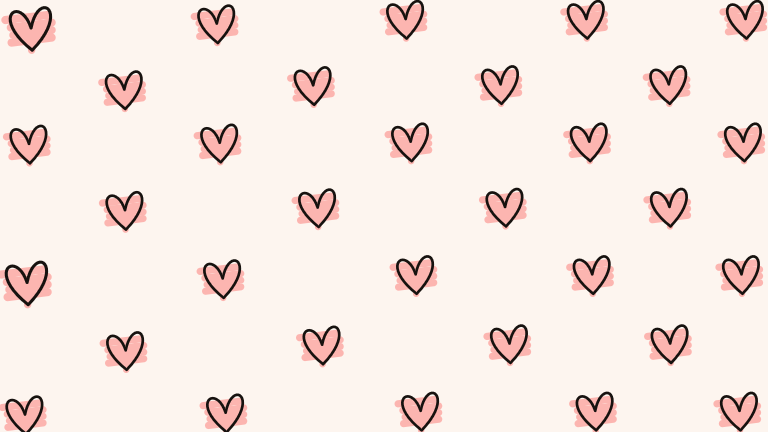
Reproduce this pattern procedurally as a WebGL 2 fragment shader.

```glsl
#version 300 es
precision highp float;

uniform vec2 u_resolution;
out vec4 outColor;

const vec3 CREAM = vec3(0.992, 0.961, 0.937);
const vec3 PINK = vec3(0.99, 0.71, 0.69);
const vec3 INK = vec3(0.09, 0.07, 0.06);

float segmentDistance(vec2 p, vec2 a, vec2 b) {
    vec2 ab = b - a;
    return length(p - a - ab * clamp(dot(p - a, ab) / dot(ab, ab), 0.0, 1.0));
}

vec2 cubic(vec2 a, vec2 b, vec2 c, vec2 d, float t) {
    float s = 1.0 - t;
    return s * s * s * a + 3.0 * s * s * t * b + 3.0 * s * t * t * c + t * t * t * d;
}

// Two lobes joined at the dip and the tip; t runs 0..2 around the outline
vec2 heartPoint(float t) {
    vec2 dip = vec2(0.5, 0.0);
    vec2 tip = vec2(1.5, 19.5);
    return t < 1.0
        ? cubic(dip, vec2(-9.0, -29.0), vec2(-36.0, -10.0), tip, t)
        : cubic(tip, vec2(35.0, -15.0), vec2(7.0, -34.0), dip, t - 1.0);
}

// Signed distance, negative inside
float heartDistance(vec2 p) {
    float nearest = 1e3;
    float side = 1.0;
    vec2 a = heartPoint(0.0);
    for (int i = 1; i <= 40; i++) {
        vec2 b = heartPoint(float(i) / 20.0);
        nearest = min(nearest, segmentDistance(p, a, b));
        if ((a.y > p.y) != (b.y > p.y) &&
            p.x < a.x + (b.x - a.x) * (p.y - a.y) / (b.y - a.y)) side = -side;
        a = b;
    }
    return side * nearest;
}

// Four slanted marker strokes and a dab under the tip
float scribbleDistance(vec2 p) {
    float d = length(p - vec2(1.0, 19.5)) - 3.2;
    for (int i = 0; i < 4; i++) {
        float k = float(i);
        vec2 left = vec2(-22.0 + 7.0 * sin(k * 0.75), -7.0 + 6.6 * k);
        vec2 right = vec2(min(15.0 + 4.0 * k, 18.5), left.y - 4.4);
        d = min(d, segmentDistance(p, left, right) - 3.6);
    }
    return d;
}

// Uneven staggered lattice: columns bow and shear, rows sag at the left
vec2 heartCentre(float row, float col) {
    float x = 27.5 + col * (103.0 - 1.7 * col) - 6.0 * sin(0.8 * col);
    x += (row - 3.0) * (3.5 * sin(col * 0.3927) - 1.0);
    float y = 19.0 + 65.3 * row;
    y -= 8.0 * smoothstep(1.0, 2.0, row) * (1.0 - smoothstep(3.0, 6.0, row));
    y += (5.5 + 3.5 * cos(1.4 * row)) * (1.0 - smoothstep(0.0, 4.0, col));
    return vec2(x, y);
}

float coverage(float d, float pixel) {
    return clamp(0.5 - d / pixel, 0.0, 1.0);
}

void main() {
    // The canvas is 432 units tall, with y pointing down
    float pixel = 432.0 / u_resolution.y;
    vec2 p = vec2(gl_FragCoord.x, u_resolution.y - gl_FragCoord.y) * pixel;
    vec3 color = CREAM;

    for (int row = 0; row < 7; row++) {
        // Odd rows hold four hearts, even rows five
        for (int col = row % 2; col < 9; col += 2) {
            float size = col == 0 && row % 4 == 0 ? 1.14 : 1.0;
            vec2 q = (p - heartCentre(float(row), float(col))) / size;
            if (max(abs(q.x), abs(q.y)) > 30.0) continue;

            float heart = heartDistance(q);
            float fill = min(scribbleDistance(q), max(heart, -5.0 - q.y));
            color = mix(color, PINK, coverage(fill * size, pixel));
            color = mix(color, INK, coverage((abs(heart) - 1.35) * size, pixel));
        }
    }
    outColor = vec4(color, 1.0);
}
```
